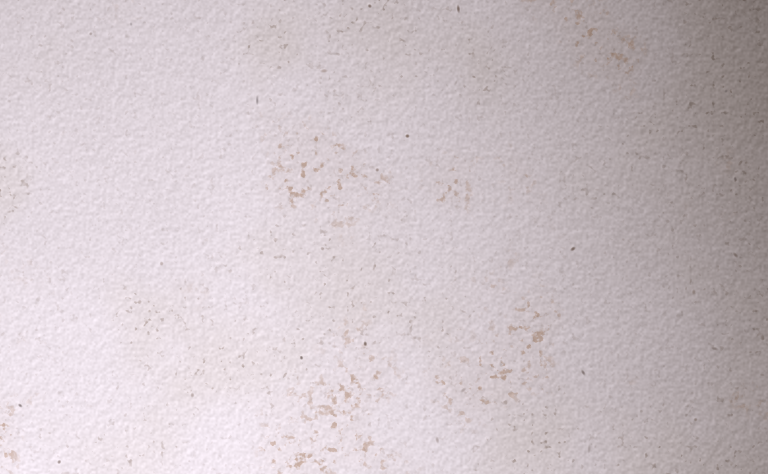
This texture is drawn by a Shadertoy shader. Its source:

```glsl
const vec3 SHADE = vec3(0.58, 0.54, 0.54);
const vec3 LIGHT = vec3(0.92, 0.88, 0.91);
const vec3 RUST = vec3(0.60, 0.45, 0.34);
const vec3 SOOT = vec3(0.27, 0.24, 0.25);

float hash(vec2 p) {
    vec3 q = fract(vec3(p.xyx) * 0.1031);
    q += dot(q, q.yzx + 33.33);
    return fract((q.x + q.y) * q.z);
}

vec2 hash2(float seed) {
    return vec2(hash(vec2(seed, 3.7)), hash(vec2(seed, 81.3)));
}

float noise(vec2 p) {
    vec2 cell = floor(p);
    vec2 f = fract(p);
    f = f * f * (3.0 - 2.0 * f);
    float low = mix(hash(cell), hash(cell + vec2(1, 0)), f.x);
    float high = mix(hash(cell + vec2(0, 1)), hash(cell + vec2(1, 1)), f.x);
    return mix(low, high, f.y);
}

float fbm(vec2 p, int octaves) {
    float sum = 0.0, weight = 0.5, total = 0.0;
    for (int i = 0; i < octaves; i++) {
        sum += weight * noise(p);
        total += weight;
        p = mat2(1.6, 1.2, -1.2, 1.6) * p + 17.3;
        weight *= 0.5;
    }
    return sum / total;
}

// Fine bumps of the plaster surface
float plasterHeight(vec2 p) {
    vec2 turned = mat2(0.8, 0.6, -0.6, 0.8) * p;
    return 0.5 * noise(turned * 105.0 + 60.0) + 0.5 * noise(p * 165.0 + 40.0);
}

// Slope of the bumps towards the lamp
float relief(vec2 p, vec2 toLamp, float reach) {
    return plasterHeight(p - toLamp * reach) - plasterHeight(p + toLamp * reach);
}

// Light falling off to the right and, more gently, to the top
float illumination(vec2 uv) {
    float sideFall = 0.58 * pow(max(uv.x - 0.3, 0.0), 1.6);
    float topFall = 0.125 * pow(uv.y, 1.3);
    return 0.958 - sideFall - topFall;
}

// Tiny crumbs of rust gathered in a few loose patches
float rustCover(vec2 p) {
    float patches = smoothstep(0.58, 0.78, fbm(p * 4.6 + 5.0, 3));
    float crumbs = smoothstep(0.58, 0.82, fbm(p * 78.0 + 9.0, 3));
    return patches * (0.08 + 0.9 * crumbs);
}

// Soft-edged grain, stretched along a given angle
float speck(vec2 p, vec2 size, float angle, float blur) {
    float c = cos(angle), s = sin(angle);
    vec2 q = mat2(c, -s, s, c) * p;
    float d = (length(q / size) - 1.0) * min(size.x, size.y);
    return 1.0 - smoothstep(-blur, blur, d);
}

void mainImage(out vec4 fragColor, in vec2 fragCoord) {
    vec2 uv = fragCoord / iResolution.xy;
    vec2 p = fragCoord / iResolution.y;
    float aspect = iResolution.x / iResolution.y;
    float blur = max(1.0 / iResolution.y, 0.0015);

    // Lit wall with faint clouding and fine relief
    float tone = illumination(uv);
    tone += 0.025 * (fbm(p * 6.0 + 2.0, 4) - 0.5);
    tone += 0.085 * relief(p, normalize(vec2(-0.6, 0.8)), 0.0026);
    tone += 0.045 * (noise(p * 230.0) - 0.5);
    vec3 color = mix(SHADE, LIGHT, (tone - SHADE.r) / (LIGHT.r - SHADE.r));

    // Faint grey-brown grime, pinprick pits and rust crumbs
    float grime = smoothstep(0.52, 0.80, fbm(p * 3.2 + 31.0, 4));
    float pits = smoothstep(0.68, 0.95, fbm(p * 105.0 + 50.0, 2));
    color *= 1.0 - vec3(0.025, 0.03, 0.045) * grime;
    color *= 1.0 - vec3(0.13, 0.15, 0.17) * pits * (0.5 + grime);
    color = mix(color, RUST * (0.45 + 0.65 * tone), 0.5 * rustCover(p));

    // Scattered dark specks, each with a small lit rim
    for (int i = 0; i < 26; i++) {
        float seed = float(i) * 7.0 + 1.0;
        vec2 offset = p - hash2(seed) * vec2(aspect, 1.0);
        vec2 shape = hash2(seed + 2.0);
        vec2 size = vec2(0.0025 + 0.004 * shape.x * shape.x, 0.0020 + 0.0014 * shape.y);
        float angle = 6.2832 * hash(vec2(seed, 12.5));
        float strength = 0.25 + 0.5 * hash(vec2(seed, 44.1));
        float rim = speck(offset - vec2(-0.003, 0.004), size, angle, blur * 1.5);
        color += 0.07 * strength * rim;
        vec3 tint = mix(SOOT, RUST * 0.75, shape.y);
        color = mix(color, tint, strength * speck(offset, size, angle, blur));
    }

    fragColor = vec4(clamp(color, 0.0, 1.0), 1.0);
}
```
